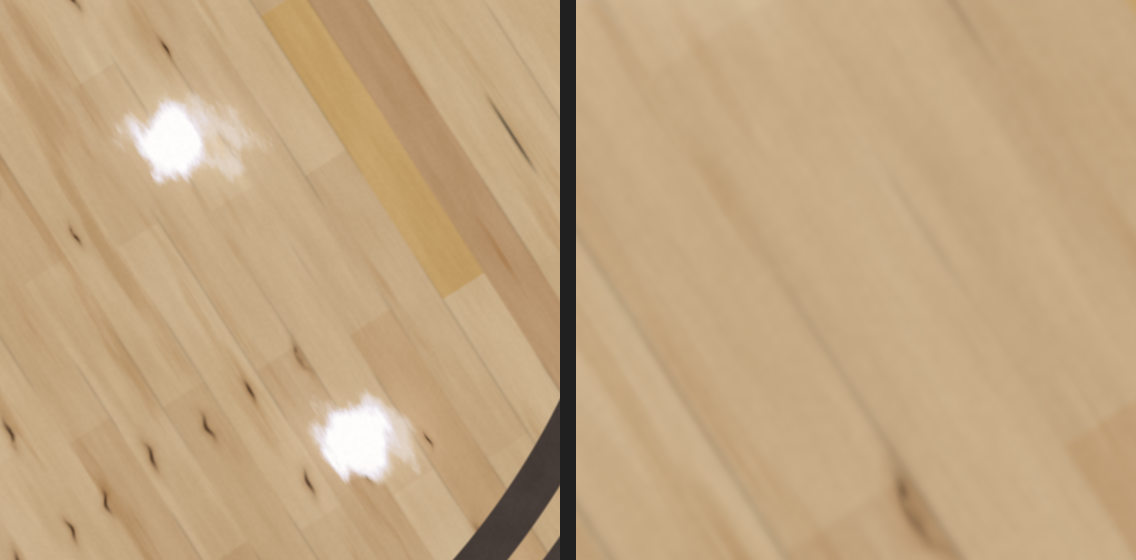
Left, the full canvas; right, a detail of the centre.
Give the GLSL for this texture, as a WebGL 2 fragment shader.

```glsl
#version 300 es
precision highp float;
uniform vec2 u_resolution;
out vec4 fragColor;

float hash(vec2 p) {
    vec3 h = fract(vec3(p.xyx) * 0.1031);
    h += dot(h, h.yzx + 33.33);
    return fract((h.x + h.y) * h.z);
}

float noise(vec2 p) {
    vec2 i = floor(p), f = fract(p);
    f = f * f * (3.0 - 2.0 * f);
    return mix(mix(hash(i), hash(i + vec2(1, 0)), f.x),
               mix(hash(i + vec2(0, 1)), hash(i + vec2(1, 1)), f.x), f.y);
}

float fbm(vec2 p) {
    float sum = 0.0, amp = 0.5;
    for (int i = 0; i < 4; i++) {
        sum += amp * noise(p);
        p = p * 2.03 + 17.1;
        amp *= 0.5;
    }
    return sum / 0.9375;
}

// Flat colour of one board, with a golden and a brown strip among the pale ones
vec3 boardColor(float strip, float board) {
    float tone = hash(vec2(strip + 41.0, board + 23.0));
    vec3 color = mix(vec3(0.745, 0.625, 0.475), vec3(0.795, 0.695, 0.55), tone);
    if (strip == 2.0 && board == 0.0) color = vec3(0.765, 0.625, 0.41);
    if (strip == 3.0) color = mix(vec3(0.70, 0.555, 0.40), vec3(0.73, 0.60, 0.455), tone);
    if (strip == 0.0 && board == 0.0) color = vec3(0.745, 0.615, 0.455);
    if (strip > 3.5) color = mix(color, vec3(0.79, 0.69, 0.54), 0.7);
    return color;
}

// A strip of boards laid end to end
vec3 stripColor(float strip, float along) {
    float u = along / 0.6 + fract(strip * 0.47);
    float joint = floor(u + 0.5);
    return mix(boardColor(strip, joint - 1.0), boardColor(strip, joint),
               smoothstep(-0.006, 0.006, u - joint));
}

vec3 woodFloor(vec2 g) {
    float x = (g.x - 0.74) / 0.0875 + 0.03 * (noise(vec2(g.y * 3.0, 5.0)) - 0.5);
    float edge = floor(x + 0.5);
    vec3 color = mix(stripColor(edge - 1.0, g.y), stripColor(edge, g.y),
                     smoothstep(-0.045, 0.045, x - edge));

    // Grain, broad blotches and warm streaks
    float grain = fbm(g * vec2(55.0, 6.0) + 30.0) - 0.5;
    float blotch = fbm(g * vec2(8.0, 4.0) + 70.0) - 0.5;
    color += grain * vec3(0.055, 0.065, 0.07) + blotch * vec3(0.05, 0.07, 0.09);
    float streak = smoothstep(0.58, 0.8, fbm(g * vec2(26.0, 3.0) + 90.0));
    color -= streak * vec3(0.04, 0.065, 0.08);

    // Thin seams, darkest on the far strips
    float seam = exp(-pow((x - edge) / 0.04, 2.0)) * smoothstep(0.35, 0.75, noise(vec2(g.y * 7.0, edge * 9.0)));
    return color * (1.0 - seam * (edge == 5.0 ? 0.42 : 0.07));
}

// Scattered mineral cracks with a reddish stain around them
vec3 addCracks(vec3 color, vec2 g) {
    vec2 cell = g / vec2(0.105, 0.2) + vec2(0.3, 0.45);
    vec2 id = floor(cell);
    float pick = hash(id + 57.0);
    vec2 jitter = vec2(hash(id + 11.0), hash(id + 83.0)) - 0.5;
    vec2 q = (fract(cell) - 0.5 - 0.3 * jitter) * vec2(0.105, 0.2);
    q.x += 0.012 * (noise(vec2(g.y * 45.0, pick * 40.0)) - 0.5) + q.y * 0.1;
    float present = step(pick, 0.34) * (1.0 - smoothstep(0.74, 0.86, g.x));
    float size = mix(0.5, 1.0, hash(id + 29.0));
    float stain = exp(-dot(q / vec2(0.012, 0.04), q / vec2(0.012, 0.04)) / (size * size));
    float crack = exp(-dot(q / vec2(0.0042, 0.021), q / vec2(0.0042, 0.021)) / (size * size));
    crack *= smoothstep(0.15, 0.6, noise(g * vec2(90.0, 50.0)) + 0.25);
    color -= present * stain * vec3(0.07, 0.10, 0.115);
    return mix(color, vec3(0.30, 0.21, 0.14), 0.85 * present * crack);
}

// Lamp reflection: blown-out core, ragged lavender fringe, soft haze
vec3 addGlare(vec3 color, vec2 p, vec2 g, vec2 center) {
    vec2 q = p - center;
    float ripple = fbm(g * vec2(42.0, 17.0) + 12.0) - 0.5;
    float core = length(q * vec2(1.0, 1.04)) + 0.05 * ripple;
    vec2 side = (q - vec2(0.022, 0.006)) * vec2(0.78, 1.2);
    float fringe = length(side) + 0.11 * ripple;
    color += vec3(0.09, 0.10, 0.12) * exp(-dot(side, side) / 0.009);
    color = mix(color, vec3(0.89, 0.84, 0.80), 0.8 * (1.0 - smoothstep(0.052, 0.095, fringe)));
    color = mix(color, vec3(0.93, 0.91, 0.96), 0.8 * (1.0 - smoothstep(0.055, 0.076, core)));
    return mix(color, vec3(0.995, 0.99, 0.985), 1.0 - smoothstep(0.046, 0.064, core));
}

void main() {
    vec2 p = gl_FragCoord.xy / u_resolution.y;
    // Board frame: x across the strips, y along them
    vec2 g = vec2(dot(p, vec2(0.84, 0.54)), dot(p, vec2(0.54, -0.84)));

    vec3 color = addCracks(woodFloor(g), g);
    color = addGlare(color, p, g, vec2(0.309, 0.746));
    color = addGlare(color, p, g, vec2(0.634, 0.212));

    // Painted arcs in the corner
    float radius = length(p - vec2(-0.21, 0.886));
    float arc = smoothstep(1.347, 1.353, radius) * (1.0 - smoothstep(1.422, 1.428, radius));
    arc = max(arc, smoothstep(1.472, 1.478, radius));
    vec3 paint = vec3(0.275, 0.235, 0.215) + 0.035 * (fbm(p * 22.0) - 0.5);
    color = mix(color, paint, arc);

    color += 0.012 * (noise(p * 170.0) - 0.5);
    fragColor = vec4(clamp(color, 0.0, 1.0), 1.0);
}
```
